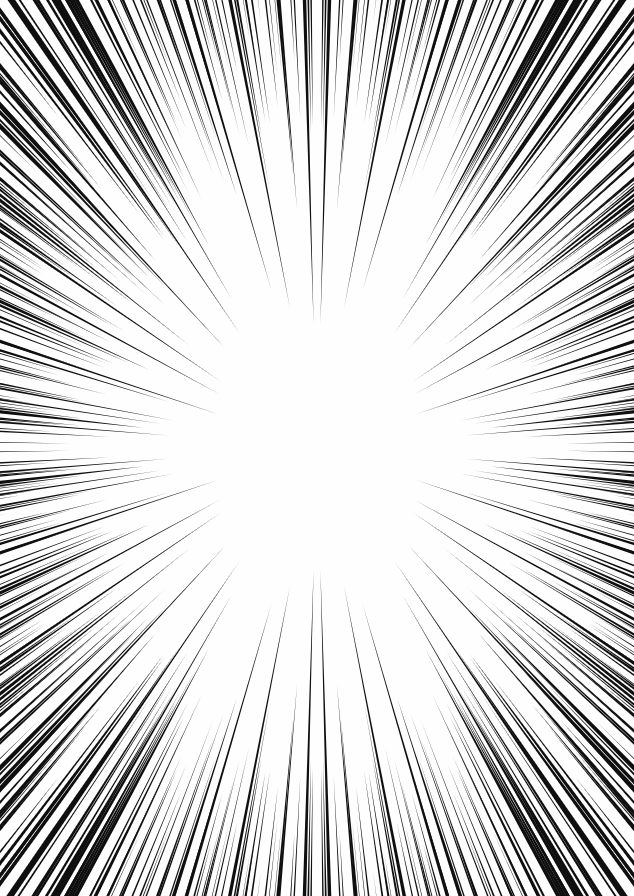
Write a WebGL 2 fragment shader that draws this background.

```glsl
#version 300 es
precision highp float;
// Radial speed lines: tapered ink strokes that point at a blank centre.
// One quadrant is built and mirrored. Long lead strokes come from a short list;
// layers of jittered angular cells fill the rim, clumped by gradient noise.
uniform vec2 u_resolution;
out vec4 fragColor;

const vec3 PAPER = vec3(0.995);
const vec3 INK = vec3(0.06);
const float QUARTER_TURN = 1.5707963;

const vec2 CENTRE = vec2(0.5, 0.501);   // share of the canvas
const int LAYERS = 4;
const float FIRST_CELLS = 33.0;         // cells per quadrant in layer 0
const float MORE_CELLS = 4.0;           // extra cells in each further layer
const float JITTER = 0.74;              // share of a cell a stroke may roam
const float SIDE_START = 0.195;         // inner rim towards the sides
const float TOP_START = 0.295;          // inner rim towards top and bottom
const float START_SPREAD = 0.20;
const float CLUMP_RATE = 15.0;
const float CLUMP_DEPTH = 0.15;
const float TAPER = 0.0062;             // half width gained per unit length
const float LEAD_TAPER = 0.0054;
const float MAX_HALF_WIDTH = 0.0019;

// Lead strokes: angle in degrees from the horizontal, radius of the tip
const int LEADS = 17;
const vec2 LEAD[LEADS] = vec2[LEADS](
    vec2(88.4, 0.137), vec2(85.2, 0.265), vec2(79.0, 0.157),
    vec2(73.8, 0.182), vec2(61.4, 0.285), vec2(60.0, 0.190),
    vec2(55.8, 0.153), vec2(47.1, 0.149), vec2(45.5, 0.285),
    vec2(38.5, 0.182), vec2(34.3, 0.129), vec2(31.0, 0.250),
    vec2(28.5, 0.123), vec2(18.4, 0.116), vec2(10.5, 0.163),
    vec2(8.5, 0.176), vec2(4.5, 0.167));

float hash(vec2 p) {
    vec3 q = fract(p.xyx * vec3(0.1031, 0.1030, 0.0973));
    q += dot(q, q.yzx + 33.33);
    return fract((q.x + q.y) * q.z);
}

// One-dimensional gradient noise, about -0.5 to 0.5
float gradientNoise(float x) {
    float cell = floor(x);
    float t = x - cell;
    float left = (hash(vec2(cell, 71.0)) * 2.0 - 1.0) * t;
    float right = (hash(vec2(cell + 1.0, 71.0)) * 2.0 - 1.0) * (t - 1.0);
    return mix(left, right, t * t * t * (t * (t * 6.0 - 15.0) + 10.0));
}

// Share of a pixel covered by a radial stroke that widens outward
float stroke(float radius, float angleGap, float start, float taper, float pixel) {
    float halfWidth = min(max(radius - start, 0.0) * taper, MAX_HALF_WIDTH);
    float offset = radius * abs(sin(angleGap));
    float upper = min(offset + 0.5 * pixel, halfWidth);
    float lower = max(offset - 0.5 * pixel, -halfWidth);
    return clamp((upper - lower) / pixel, 0.0, 1.0);
}

// Paper left bare by the lead strokes
float leadStrokes(float radius, float angle, float pixel) {
    float bare = 1.0;
    for (int i = 0; i < LEADS; i++) {
        float gap = angle - radians(LEAD[i].x);
        bare *= 1.0 - stroke(radius, gap, LEAD[i].y, LEAD_TAPER, pixel);
    }
    return bare;
}

// Paper left bare by the scattered rim strokes
float rimStrokes(float radius, float angle, float pixel) {
    float bare = 1.0;
    for (int i = 0; i < LAYERS; i++) {
        float layer = float(i);
        float cells = FIRST_CELLS + MORE_CELLS * layer;
        float cell = floor(angle / QUARTER_TURN * cells);
        vec2 id = vec2(cell + 3.0, layer * 17.0 + 5.0);
        float shift = JITTER * (hash(id) - 0.5);
        float strokeAngle = (cell + 0.5 + shift) / cells * QUARTER_TURN;
        float rise = sin(strokeAngle);
        float start = mix(SIDE_START, TOP_START, rise * rise)
                    + START_SPREAD * hash(id + 31.7)
                    + CLUMP_DEPTH * gradientNoise(strokeAngle * CLUMP_RATE);
        float taper = TAPER * mix(0.55, 1.5, hash(id + 57.3));
        taper *= mix(1.35, 1.0, rise);
        bare *= 1.0 - stroke(radius, angle - strokeAngle, start, taper, pixel);
    }
    return bare;
}

void main() {
    float pixel = 1.0 / u_resolution.y;
    // Fold all four quadrants onto one
    vec2 p = abs(gl_FragCoord.xy - CENTRE * u_resolution) * pixel;
    float radius = length(p);
    float angle = atan(p.y, max(p.x, 1e-5));

    float bare = leadStrokes(radius, angle, pixel) * rimStrokes(radius, angle, pixel);
    fragColor = vec4(mix(INK, PAPER, bare), 1.0);
}
```
